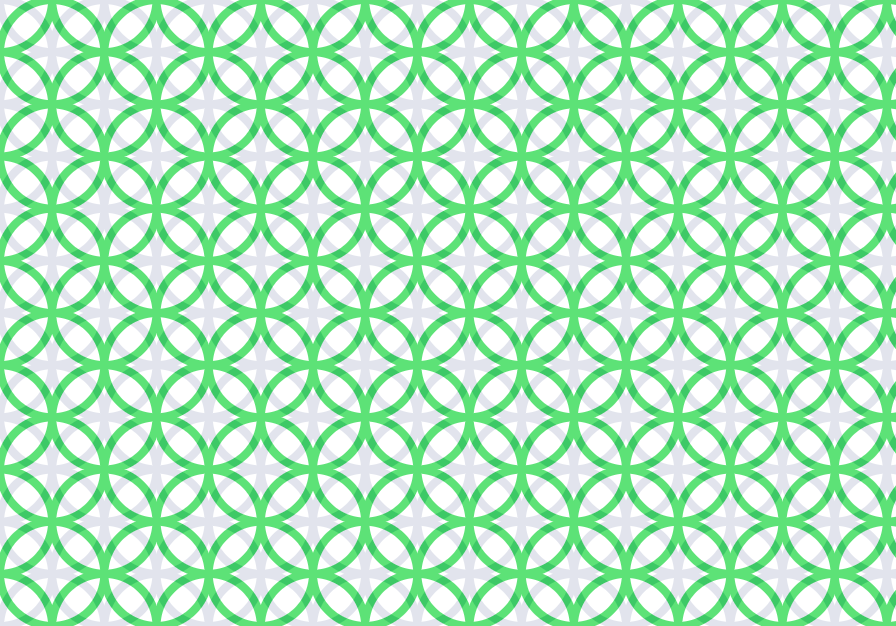
This pattern is drawn by a Shadertoy shader. Its source:

```glsl
const float ROWS = 12.0;         // circle radii along the canvas height
const float LINE_WIDTH = 0.157;  // stroke width in circle radii

const vec3 WHITE = vec3(1.0);
const vec3 PALE_GRAY = vec3(0.885, 0.895, 0.93);
const vec3 GREEN = vec3(0.365, 0.885, 0.465);
const vec3 DARK_GREEN = vec3(0.24, 0.79, 0.40);

// Distance to unit circles centred on even integer coordinates
float ringGrid(vec2 p) {
    vec2 cell = mod(p + 1.0, 2.0) - 1.0;
    return abs(length(cell) - 1.0);
}

// Two ring grids shifted diagonally interlock into four-petal flowers
float petalLattice(vec2 p) {
    return min(ringGrid(p), ringGrid(p + 1.0));
}

// Antialiased coverage of a line around a distance field
float strokeMask(float dist, float width, float pixel) {
    return clamp(0.5 + (0.5 * width - dist) / pixel, 0.0, 1.0);
}

void mainImage(out vec4 fragColor, in vec2 fragCoord) {
    float pixel = ROWS / iResolution.y;
    vec2 p = fragCoord * pixel;

    // Pale lattice sits half a repeat beside the green one
    float green = strokeMask(petalLattice(p), LINE_WIDTH, pixel);
    float pale = strokeMask(petalLattice(p + vec2(1.0, 0.0)), LINE_WIDTH, pixel);

    // Green darkens wherever it crosses the pale lines
    vec3 ground = mix(WHITE, PALE_GRAY, pale);
    vec3 ink = mix(GREEN, DARK_GREEN, pale);
    fragColor = vec4(mix(ground, ink, green), 1.0);
}
```
